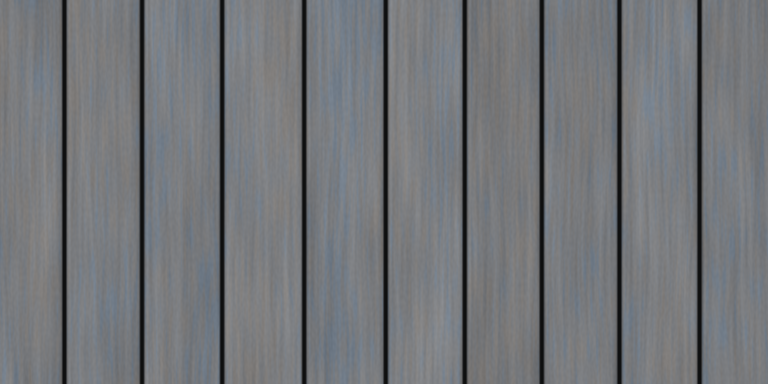
A WebGL 2 fragment shader for this texture:

```glsl
#version 300 es
precision highp float;
// Weathered blue-grey vertical wood planks split by narrow black grooves.

uniform vec2 u_resolution;
out vec4 outColor;

// Lengths are in canvas heights.
#define PITCH 0.2072        // mean plank width
#define FIRST_SEAM 0.1692   // centre of the leftmost groove
#define SEAM_DRIFT 0.0068   // uneven plank widths
#define GROOVE_CORE 0.0034  // half width of the black slot
#define GROOVE_EDGE 0.0078  // half width including the soft edge
#define GRAIN 0.055         // contrast of the long streaks
#define BLOTCH 0.045        // contrast of the broad stains
#define PLANK_TONE 0.030    // brightness change between planks
#define TINT 0.75           // strength of blue and warm fibres

const vec3 WOOD = vec3(0.476, 0.484, 0.497);
const vec3 BLUE_SHIFT = vec3(-0.045, 0.003, 0.052);
const vec3 WARM_SHIFT = vec3(0.028, 0.002, -0.026);
const vec3 GROOVE = vec3(0.055, 0.057, 0.060);

uint mixBits(uint n) {
  n = (n ^ (n >> 16)) * 0x7feb352du;
  n = (n ^ (n >> 15)) * 0x846ca68bu;
  return n ^ (n >> 16);
}

float hash(vec2 cell) {
  ivec2 c = ivec2(cell);
  uint n = mixBits(uint(c.x) + mixBits(uint(c.y)));
  return float(n >> 8) / 16777216.0;
}

float cornerSlope(vec2 cell, vec2 toPoint) {
  float angle = 6.28319 * hash(cell);
  return dot(vec2(cos(angle), sin(angle)), toPoint);
}

// Gradient noise, roughly -0.7 to 0.7
float noise(vec2 p) {
  vec2 i = floor(p), f = p - i;
  vec2 w = f * f * f * (f * (f * 6.0 - 15.0) + 10.0);
  vec2 e = vec2(1.0, 0.0);
  float low = mix(cornerSlope(i, f), cornerSlope(i + e, f - e), w.x);
  float high = mix(cornerSlope(i + e.yx, f - e.yx),
                   cornerSlope(i + e.xx, f - e.xx), w.x);
  return mix(low, high, w.y);
}

float seamPosition(float k) {
  return FIRST_SEAM + PITCH * k + SEAM_DRIFT * sin(1.0472 * (k - 2.8));
}

vec3 plankColor(vec2 p, float plank) {
  // Each plank is cut from its own stretch of wood
  vec2 q = p + vec2(3.71, 5.37) * (plank + 2.0);
  float figure = mix(0.003, 0.012, hash(vec2(plank, 9.0)));
  q.x += figure * noise(q * vec2(9.0, 2.6));

  // Long streaks at three widths
  float streak = 0.50 * noise(q * vec2(38.0, 1.3))
               + 0.65 * noise(q * vec2(83.0, 2.7))
               + 0.45 * noise(q * vec2(127.0, 7.0) + 31.0);
  float stain = noise(q * vec2(7.0, 1.8) + 17.0)
              + 0.5 * noise(q * vec2(15.0, 4.5) + 43.0);
  float pores = noise(q * vec2(151.0, 75.0) + 71.0);
  float tone = PLANK_TONE * (hash(vec2(plank, 4.0)) - 0.5);

  // Blue flecks, warm fibres and a slow drift between them
  float fleck = noise(q * vec2(109.0, 9.0) + 97.0);
  float drift = noise(q * vec2(8.0, 1.6) + 59.0) + 0.35 * (hash(vec2(plank, 6.0)) - 0.5);
  float hue = fleck + 0.65 * drift;
  vec3 tint = BLUE_SHIFT * smoothstep(0.05, 0.60, hue)
            + WARM_SHIFT * smoothstep(0.00, 0.60, -hue);

  float light = GRAIN * streak + BLOTCH * stain + 0.02 * pores + tone;
  return WOOD + light + TINT * tint;
}

void main() {
  vec2 p = gl_FragCoord.xy / u_resolution.y;
  float pixel = 1.0 / u_resolution.y;

  // Nearest groove, and the plank on this side of it
  float k = round((p.x - FIRST_SEAM) / PITCH);
  float offset = p.x - seamPosition(k);
  float plank = k - (offset < 0.0 ? 1.0 : 0.0);
  float dist = abs(offset);
  vec3 color = plankColor(p, plank);

  // Shaded shoulders, with a faint lit rim right of each groove
  color *= 1.0 - 0.13 * exp(-max(dist - GROOVE_EDGE, 0.0) / 0.006);
  float rim = (offset - 0.013) / 0.004;
  color += 0.035 * exp(-rim * rim);

  // Black slot with a softened edge
  float cover = 1.0 - smoothstep(GROOVE_CORE - 0.5 * pixel,
                                 GROOVE_EDGE + 0.5 * pixel, dist);
  color = mix(color, GROOVE, cover);
  outColor = vec4(color, 1.0);
}
```
